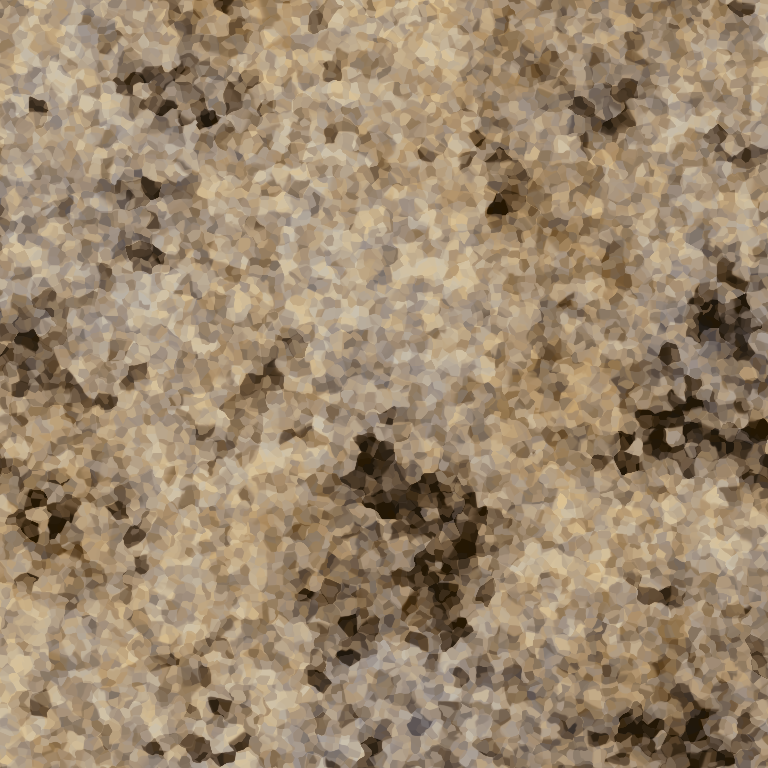
This texture is drawn by a Shadertoy shader. Its source:

```glsl
#define PATCH_SCALE 5.0
#define CLUSTER_SCALE 13.0
#define GRAIN_SCALE 47.0
#define FLECK_SCALE 92.0
#define PATCH_TONE 0.75
#define GRAIN_TONE 0.85
#define FLECK_TONE 0.72
#define DARK_DEPTH 1.55
#define TONE_BIAS 0.16
#define CRISP 26.0
#define SOFT 6.0
#define TINT vec3(0.036, 0.0, -0.060)

vec4 hash4(vec2 cell) {
    vec4 h = fract(cell.xyxy * vec4(0.1031, 0.1030, 0.0973, 0.1099));
    h += dot(h, h.wzxy + 33.33);
    return fract((h.xxyz + h.yzzw) * h.zywx);
}

// Blended cellular noise: xy = cell centre, zw = two signed random values
vec4 cells(vec2 p, float scale, float sharpness, float seed) {
    vec2 q = p * scale + seed;
    vec2 base = floor(q);
    vec4 sum = vec4(0.0);
    float total = 0.0;
    for (int y = -1; y <= 1; y++) {
        for (int x = -1; x <= 1; x++) {
            vec2 cell = base + vec2(x, y);
            vec4 rnd = hash4(cell);
            vec2 centre = cell + 0.05 + 0.9 * rnd.xy;
            vec2 offset = centre - q;
            float weight = exp(-sharpness * dot(offset, offset));
            sum += weight * vec4((centre - seed) / scale, rnd.zw * 2.0 - 1.0);
            total += weight;
        }
    }
    return sum / total;
}

// Mineral colours from black-brown (0) to cream (5)
vec3 mineral(float level) {
    vec3 ramp[6] = vec3[6](
        vec3(0.20, 0.15, 0.09), vec3(0.32, 0.25, 0.18),
        vec3(0.44, 0.36, 0.28), vec3(0.55, 0.47, 0.37),
        vec3(0.65, 0.56, 0.46), vec3(0.75, 0.67, 0.55));
    float i = clamp(floor(level), 0.0, 4.0);
    float t = clamp(level - i, -0.6, 1.8);
    return mix(ramp[int(i)], ramp[int(i) + 1], t);
}

void mainImage(out vec4 fragColor, in vec2 fragCoord) {
    vec2 p = fragCoord / iResolution.y;

    // Ragged grain outlines
    p += 0.0035 * cells(p, 75.0, SOFT, 91.0).zw;

    // Flat facets: medium grains and small flecks
    vec4 grain = cells(p, GRAIN_SCALE, CRISP, 17.0);
    vec4 fleck = cells(p, FLECK_SCALE, CRISP, 53.0);

    // Broad patches, sampled per fleck so their borders follow the facets
    vec4 broad = cells(fleck.xy, PATCH_SCALE, SOFT, 7.0);
    vec4 medium = cells(fleck.xy, PATCH_SCALE * 2.2, SOFT, 29.0);
    vec2 region = broad.zw + 0.6 * medium.zw;

    // Dark minerals gather in clusters of whole grains
    float cluster = cells(grain.xy, CLUSTER_SCALE, SOFT, 41.0).z;
    float darkness = 0.68 * cluster + 0.45 * grain.w - 0.32 * region.x;
    float dark = smoothstep(0.30, 0.70, darkness);

    // Combined tone, compressed in the highlights
    float tone = TONE_BIAS + PATCH_TONE * region.x + GRAIN_TONE * grain.z
               + FLECK_TONE * fleck.z - DARK_DEPTH * dark;
    float level = 3.58 + 1.6 * tone - 0.5 * max(tone - 0.28, 0.0);

    // Warm tan against cool grey
    float warmth = 0.5 * region.y + 0.4 * grain.w + 0.55 * fleck.w;
    vec3 color = mineral(level) + TINT * warmth * (1.0 - 0.5 * dark);

    fragColor = vec4(clamp(color, 0.0, 1.0), 1.0);
}
```
